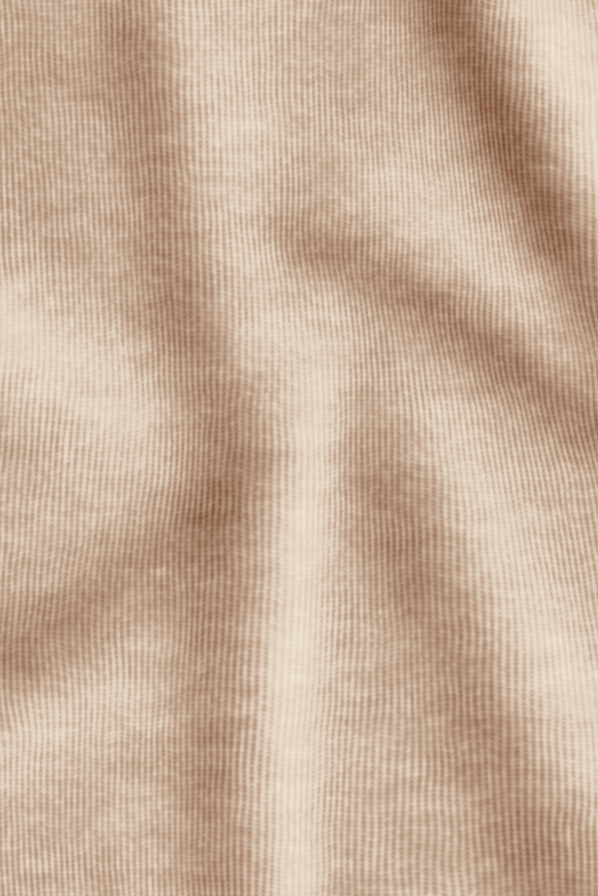
Give the GLSL for this texture, as a Shadertoy shader.

```glsl
// Soft beige rib-knit fabric lying in broad diagonal folds.

#define RIBS 96.0          // knit columns across the width
#define ROWS 124.0         // stitch rows per canvas width
#define BASE_TONE 0.71     // tone of flat cloth
#define FOLD_DEPTH 1.36    // strength of fold shading
#define MOTTLE 0.26        // strength of cloudy patches
#define RIB_DEPTH 0.21     // contrast of the columns
#define ROW_DEPTH 0.08     // contrast of the rows
#define FUZZ 0.27          // yarn unevenness
#define SHADE_COLOR vec3(0.64, 0.50, 0.41)
#define LIGHT_COLOR vec3(0.88, 0.815, 0.745)
#define MID_WARMTH vec3(0.0, 0.008, 0.015)

const float TAU = 6.2831853;

float hash(vec2 p) {
    return fract(sin(dot(p, vec2(127.1, 311.7))) * 43758.5453);
}

float noise(vec2 p) {
    vec2 i = floor(p), f = fract(p);
    f = f * f * (3.0 - 2.0 * f);
    return mix(mix(hash(i), hash(i + vec2(1, 0)), f.x),
               mix(hash(i + vec2(0, 1)), hash(i + vec2(1, 1)), f.x), f.y);
}

// Soft bent ridge from a to b, fading at both ends.
float fold(vec2 p, vec2 a, vec2 b, float bend, float width) {
    vec2 axis = b - a;
    float len = length(axis);
    vec2 dir = axis / len;
    float t = dot(p - a, dir) / len;
    float across = dot(p - a, vec2(-dir.y, dir.x)) - bend * 4.0 * t * (1.0 - t);
    float ends = smoothstep(-0.15, 0.2, t) * (1.0 - smoothstep(0.8, 1.15, t));
    return ends * exp(-across * across / (2.0 * width * width));
}

// Light and dark of the draped cloth.
float drape(vec2 p) {
    float s = 0.0;
    // left valley and the central crest beside it
    s -= 0.42 * fold(p, vec2(0.22, 1.60), vec2(0.39, 0.70), -0.03, 0.055);
    s -= 0.36 * fold(p, vec2(0.39, 0.80), vec2(0.38, -0.15), -0.03, 0.05);
    s += 0.42 * fold(p, vec2(0.56, 0.94), vec2(0.515, -0.15), -0.045, 0.036);
    s += 0.26 * fold(p, vec2(0.30, 1.60), vec2(0.46, 0.82), 0.0, 0.07);
    // hollow sweeping to the right edge
    s -= 0.42 * fold(p, vec2(0.42, 1.14), vec2(1.08, 0.70), 0.035, 0.042);
    s += 0.24 * fold(p, vec2(0.62, 1.22), vec2(1.06, 0.83), 0.02, 0.05);
    // upper right crease
    s -= 0.66 * fold(p, vec2(0.68, 1.62), vec2(1.06, 0.83), 0.0, 0.046);
    s += 0.36 * fold(p, vec2(0.82, 1.62), vec2(1.08, 1.10), 0.02, 0.055);
    // lower right slope
    s -= 0.40 * fold(p, vec2(0.61, 0.82), vec2(1.00, -0.14), -0.03, 0.06);
    s += 0.28 * fold(p, vec2(0.70, 0.88), vec2(1.10, 0.12), -0.02, 0.055);
    // shallow waves at the left
    s += 0.28 * fold(p, vec2(-0.08, 1.00), vec2(0.29, 0.77), 0.0, 0.065);
    s -= 0.32 * fold(p, vec2(-0.10, 0.31), vec2(0.40, 0.67), 0.0, 0.055);
    s += 0.20 * fold(p, vec2(-0.08, 0.19), vec2(0.26, 0.39), 0.0, 0.05);
    s -= 0.12 * fold(p, vec2(0.04, 1.60), vec2(0.10, 1.05), 0.0, 0.09);
    return s + 0.12 * (noise(p * 5.0) - 0.5);
}

// Cloudy patches of thicker and thinner yarn.
float mottle(vec2 p) {
    float patches = noise(p * 14.0 + 7.0) - 0.5;
    float bands = noise(p * vec2(22.0, 38.0) + 31.0) - 0.5;
    return 0.5 * patches + 0.7 * bands;
}

// Columns of stitches with wavering yarn.
float knit(vec2 p, float shade) {
    float lean = 0.11 * smoothstep(0.5, 1.0, p.x) * (p.y - 0.75);
    p.x += lean - 0.016 * shade + 0.012 * sin(p.y * 4.5 + p.x * 3.0);
    p.y += 0.015 * shade;
    vec2 q = p * vec2(RIBS, ROWS);
    q.x += 0.35 * (noise(vec2(q.x * 0.3, q.y * 0.15)) - 0.5);
    q.y += 1.2 * (noise(vec2(q.x * 0.4, q.y * 0.1) + 60.0) - 0.5);
    float column = cos(TAU * q.x);
    float slant = 0.5 * abs(fract(q.x) - 0.5);
    float row = cos(TAU * (q.y + slant));
    float yarn = noise(q * vec2(1.3, 1.0)) - 0.5;
    float streak = noise(q * vec2(0.12, 0.8) + 40.0) - 0.5;
    float slub = smoothstep(0.86, 1.0, noise(q * vec2(0.6, 0.3) + 90.0));
    float ribFade = 0.7 + 0.6 * noise(q * 0.15 + 20.0);
    return RIB_DEPTH * ribFade * column
         + ROW_DEPTH * row * (0.6 - 0.4 * column)
         + FUZZ * (yarn + 0.45 * streak) + 0.2 * slub;
}

void mainImage(out vec4 fragColor, in vec2 fragCoord) {
    vec2 p = fragCoord / iResolution.x;
    float shade = FOLD_DEPTH * drape(p);
    // crests flatten the knit a little
    float relief = 1.0 - 0.2 * smoothstep(0.1, 0.5, shade);
    float tone = BASE_TONE + shade + MOTTLE * mottle(p)
               + relief * knit(p, shade);
    // compress the brightest yarn
    tone = min(tone, 0.95 + 0.5 * (tone - 0.95));
    tone = clamp(tone, -0.7, 1.25);
    vec3 color = mix(SHADE_COLOR, LIGHT_COLOR, tone);
    color -= MID_WARMTH * max(0.0, 4.0 * tone * (1.0 - tone));
    fragColor = vec4(color, 1.0);
}
```
